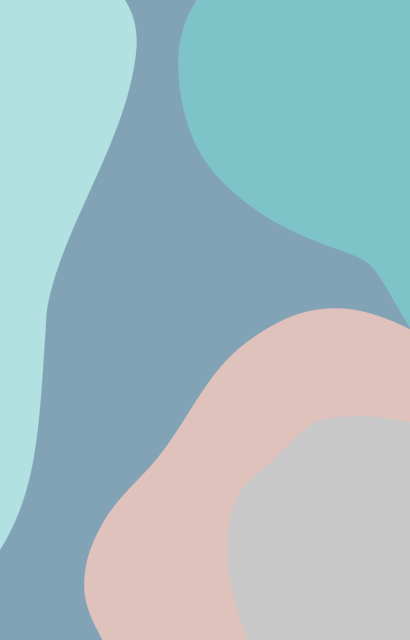
Give the GLSL for this background, as a Shadertoy shader.

```glsl
// Flat background of soft organic blobs: mint, teal, blush and grey on slate blue.

// Signed distance estimate to a smooth edge given as a graph over q.x.
// Each knot holds position, height and slope; positive below the edge.
float belowEdge(vec2 q, vec3 knots[8]) {
    vec3 a = knots[0], b = knots[1];
    for (int i = 1; i < 7; i++) {
        if (q.x >= knots[i].x) { a = knots[i]; b = knots[i + 1]; }
    }

    // Cubic Hermite span, continued as a straight line past both ends
    float span = b.x - a.x;
    float t = clamp((q.x - a.x) / span, 0.0, 1.0);
    float rise = b.y - a.y;
    float c2 = 3.0 * rise - span * (2.0 * a.z + b.z);
    float c3 = span * (a.z + b.z) - 2.0 * rise;
    float slope = a.z + t * (2.0 * c2 + 3.0 * c3 * t) / span;
    float height = a.y + t * (span * a.z + t * (c2 + t * c3));
    height += slope * (q.x - a.x - t * span);

    return (height - q.y) / sqrt(1.0 + slope * slope);
}

float cover(float d) {
    return smoothstep(-0.75, 0.75, d * iResolution.y);
}

void mainImage(out vec4 fragColor, in vec2 fragCoord) {
    vec2 p = fragCoord / iResolution.y;
    vec2 sideways = p.yx;                          // edges that run upward
    vec2 diagonal = vec2(p.x + p.y, p.y - p.x);    // edges that run up and right

    float mint = belowEdge(sideways, vec3[8](
        vec3(0.1406, 0.0, 0.62), vec3(0.349, 0.0612, 0.1),
        vec3(0.4792, 0.071, 0.07), vec3(0.5247, 0.0749, 0.2),
        vec3(0.6875, 0.1341, 0.45), vec3(0.8828, 0.207, 0.2),
        vec3(0.9349, 0.2135, 0.0), vec3(1.0, 0.1953, -0.62)));

    float teal = -belowEdge(sideways, vec3[8](
        vec3(0.4883, 0.6406, -0.66), vec3(0.5703, 0.5911, -0.65),
        vec3(0.5964, 0.5625, -1.9), vec3(0.6224, 0.4948, -2.5),
        vec3(0.694, 0.3711, -1.2), vec3(0.7852, 0.3008, -0.42),
        vec3(0.8958, 0.2786, -0.03), vec3(1.0, 0.3073, 0.65)));

    float blush = belowEdge(diagonal, vec3[8](
        vec3(0.1602, -0.1602, 3.6), vec3(0.2161, -0.0469, 1.0),
        vec3(0.3385, 0.0208, 0.3), vec3(0.5052, 0.0365, 0.05),
        vec3(0.7695, 0.082, 0.09), vec3(0.9193, 0.0651, -0.29),
        vec3(1.043, -0.0065, -1.0), vec3(1.1263, -0.1549, -2.9)));

    float grey = belowEdge(diagonal, vec3[8](
        vec3(0.388, -0.388, 2.45), vec3(0.5026, -0.2083, 1.0),
        vec3(0.5872, -0.1497, 0.45), vec3(0.6641, -0.1432, -0.1),
        vec3(0.8268, -0.1497, -0.15), vec3(0.8607, -0.168, -0.75),
        vec3(0.9128, -0.2122, -1.0), vec3(0.9805, -0.3008, -1.56)));

    // Paint from back to front; diagonal space is stretched by sqrt(2)
    vec3 color = vec3(0.51, 0.635, 0.71);
    color = mix(color, vec3(0.70, 0.882, 0.882), cover(mint));
    color = mix(color, vec3(0.494, 0.765, 0.78), cover(teal));
    color = mix(color, vec3(0.875, 0.761, 0.733), cover(blush * 0.707));
    color = mix(color, vec3(0.784), cover(grey * 0.707));
    fragColor = vec4(color, 1.0);
}
```
